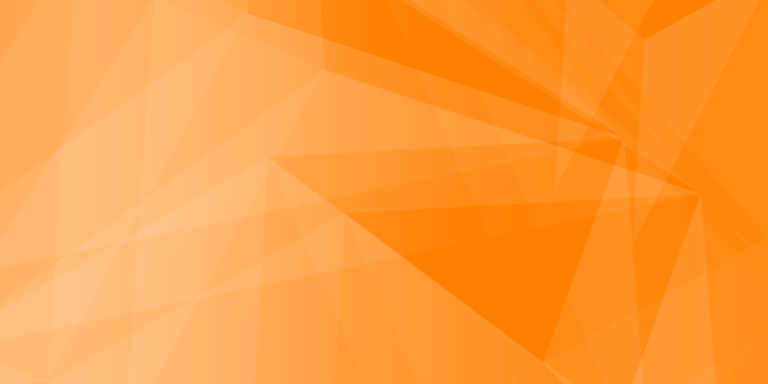
A Shadertoy shader for this background:

```glsl
// Faceted orange backdrop: a left-to-right gradient under translucent triangles.
// One small mesh of shared corners is laid down twice, the second time shifted,
// and each facet lightens or darkens the tone between deep orange and white.

const vec3 DEEP_ORANGE = vec3(1.0, 0.5, 0.0);
const vec3 WHITE = vec3(1.0);
const vec2 LAYER_SHIFT = vec2(0.2, -0.146);
const int LAYERS = 2;
const int FACETS = 15;

// Mesh corners in units of the canvas height
const vec2 CORNERS[22] = vec2[22](
    vec2(0.646, 0.964), vec2(1.625, 0.641), vec2(0.698, 0.591), vec2(0.122, 0.005),
    vec2(1.414, 0.055), vec2(1.479, 1.042), vec2(-0.39, 0.22), vec2(0.203, 1.156),
    vec2(0.625, 1.286), vec2(0.898, 1.26), vec2(1.693, -0.224), vec2(0.651, -0.224),
    vec2(1.042, -0.214), vec2(-0.39, -0.03), vec2(2.344, -0.094), vec2(1.159, 1.26),
    vec2(2.026, 1.354), vec2(1.115, 1.354), vec2(1.823, 1.234), vec2(1.445, 0.505),
    vec2(-0.39, 1.26), vec2(2.344, 0.57));

// Corner indices of each facet
const ivec3 FACET_CORNERS[FACETS] = ivec3[FACETS](
    ivec3(0, 1, 6), ivec3(8, 0, 1), ivec3(9, 4, 1), ivec3(1, 4, 2), ivec3(1, 4, 10),
    ivec3(2, 3, 11), ivec3(2, 12, 4), ivec3(2, 13, 3), ivec3(6, 3, 13), ivec3(0, 3, 7),
    ivec3(7, 6, 20), ivec3(5, 16, 17), ivec3(5, 18, 19), ivec3(15, 14, 1), ivec3(4, 21, 10));

// Positive values add white, negative values remove it
const float FACET_TONES[FACETS] = float[FACETS](
    0.045, -0.08, 0.03, -0.07, 0.08,
    0.04, 0.03, 0.045, 0.04, 0.03,
    -0.05, -0.07, 0.07, -0.03, 0.03);

float hash(float n) {
    return fract(sin(n * 12.9898) * 43758.5453);
}

float cross2(vec2 a, vec2 b) {
    return a.x * b.y - a.y * b.x;
}

// Signed distance to the line a-b, positive on its left
float sideDistance(vec2 p, vec2 a, vec2 b) {
    return cross2(normalize(b - a), p - a);
}

// Antialiased triangle, independent of winding
float triangleMask(vec2 p, vec2 a, vec2 b, vec2 c, float pixel) {
    float winding = sign(cross2(b - a, c - a));
    float inside = min(winding * sideDistance(p, a, b),
                   min(winding * sideDistance(p, b, c),
                       winding * sideDistance(p, c, a)));
    return clamp(0.5 + inside / pixel, 0.0, 1.0);
}

// Sum of all facet tones covering p
float meshTone(vec2 p, float pixel) {
    float tone = 0.0;
    for (int i = 0; i < FACETS; i++) {
        ivec3 f = FACET_CORNERS[i];
        tone += FACET_TONES[i]
              * triangleMask(p, CORNERS[f.x], CORNERS[f.y], CORNERS[f.z], pixel);
    }
    return tone;
}

// Horizontal gradient with faint vertical bands
float gradientTone(float x) {
    float band = hash(floor(x * 22.0)) - 0.5;
    return mix(0.41, 0.08, smoothstep(0.1, 1.5, x)) + 0.01 * band;
}

void mainImage(out vec4 fragColor, in vec2 fragCoord) {
    float pixel = 1.0 / iResolution.y;
    vec2 p = fragCoord * pixel;

    float tone = gradientTone(p.x);
    for (int layer = 0; layer < LAYERS; layer++) {
        tone += meshTone(p - float(layer) * LAYER_SHIFT, pixel);
    }

    fragColor = vec4(mix(DEEP_ORANGE, WHITE, clamp(tone, 0.0, 0.56)), 1.0);
}
```
